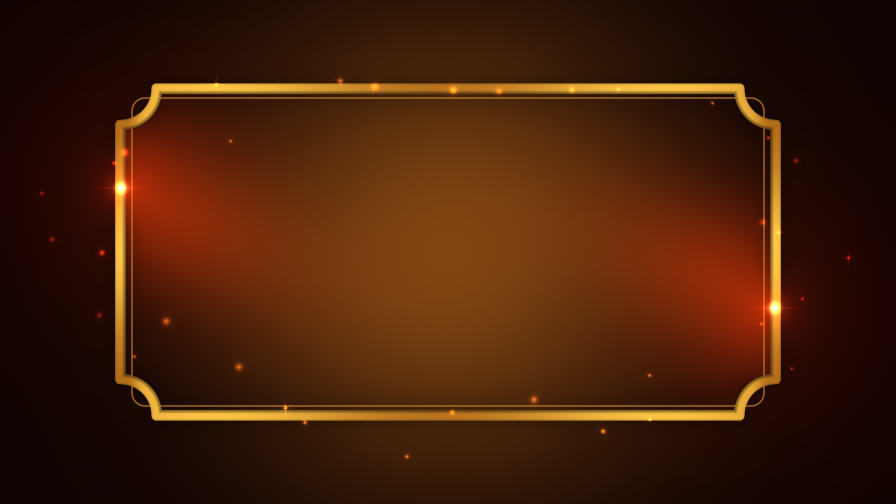
A WebGL 1 fragment shader for this background:

```glsl
precision highp float;
// Gold frame with scooped corners over a warm brown glow, lit by two red flares
// and a ring of drifting sparks. The frame is a distance field with a bevel;
// flares and sparks share one star function. Lengths are in canvas heights.
uniform vec2 u_resolution;

float hash(float n) {
  return fract(sin(n * 127.1) * 43758.5453);
}

// Signed distance to a box with rounded corners
float roundBox(vec2 p, vec2 halfSize, float radius) {
  vec2 q = abs(p) - halfSize + radius;
  return length(max(q, 0.0)) + min(max(q.x, q.y), 0.0) - radius;
}

// Box with a circle cut out of every corner, joined so that offsets are round
float scoopedBox(vec2 p, vec2 halfSize, float radius) {
  vec2 u = vec2(roundBox(p, halfSize, 0.0), radius - length(abs(p) - halfSize));
  return length(max(u, 0.0)) + min(max(u.x, u.y), 0.0);
}

// Thin cross of light fading outwards
float rays(vec2 p) {
  p = abs(p);
  return exp(-p.x * 3.0 - p.y * 26.0) + exp(-p.y * 3.6 - p.x * 26.0);
}

// Eight-pointed star
float star(vec2 p) {
  vec2 diagonal = vec2(p.x * 0.87 + p.y * 0.5, p.y * 0.87 - p.x * 0.5);
  return rays(p) + 0.7 * rays(diagonal * 1.3);
}

vec3 goldAt(vec2 p, float bevel) {
  float across = 0.55 + 0.42 * cos(7.0 * (p.x + 0.47));
  float upright = exp(-p.y * p.y * 40.0);
  float shine = mix(across, upright, smoothstep(0.6, 0.64, abs(p.x)));
  vec3 gold = mix(vec3(0.68, 0.40, 0.09), vec3(0.99, 0.77, 0.27), shine);
  return gold * mix(0.58, 1.0, smoothstep(-0.9, -0.2, bevel))
       * mix(1.0, 0.85, smoothstep(0.5, 1.0, bevel));
}

void main() {
  vec2 p = (gl_FragCoord.xy - 0.5 * u_resolution) / u_resolution.y;
  float pixel = 1.0 / u_resolution.y;
  float frame = scoopedBox(p, vec2(0.650, 0.324), 0.072);
  float inside = smoothstep(0.01, -0.01, frame);

  // Central brown glow
  vec3 color = mix(vec3(0.055, 0.008, 0.004), vec3(0.50, 0.27, 0.07),
                   exp(-dot(p, p) * 5.0));

  // Slanted orange beams entering from both sides, with faint red spill
  for (int i = 0; i < 2; i++) {
    float side = float(i) * 2.0 - 1.0;
    vec2 local = p * side - vec2(-0.648, 0.119 + side * 0.008);
    float along = dot(local, vec2(0.88, -0.47));
    float across = dot(local, vec2(0.47, 0.88));
    float beam = exp(-along * along * 9.0 - across * across * 45.0);
    color += vec3(0.39, 0.10, 0.01) * beam * inside;
    color += vec3(0.09, 0.007, 0.003) * exp(-dot(local, local) * 12.0);
  }

  // Soft shadow around the frame, thin inner line, then the gold bar
  color *= 1.0 - 0.4 * exp(-abs(frame) * 45.0);
  float hairline = abs(roundBox(p, vec2(0.627, 0.3055), 0.026)) - 0.0009;
  color = mix(color, vec3(0.76, 0.50, 0.15),
              0.85 * smoothstep(pixel, -pixel * 0.5, hairline));
  float bar = abs(frame) - 0.0105;
  color = mix(color, goldAt(p, frame / 0.0105),
              smoothstep(pixel * 0.7, -pixel * 0.7, bar));

  // Sparks scattered around a wide ring; a few carry star rays
  for (int i = 0; i < 34; i++) {
    float id = float(i);
    float angle = (id + hash(id + 1.3)) * 6.2832 / 34.0;
    float reach = mix(0.82, 1.12, hash(id + 7.7));
    vec2 spot = vec2(0.76 * cos(angle), 0.37 * sin(angle)) * reach;
    float size = mix(0.0025, 0.0065, pow(hash(id + 4.1), 2.0));
    vec2 local = (p - spot) / size;
    float light = exp(-dot(local, local)) + 0.3 * exp(-length(local) * 0.9);
    if (mod(id, 11.0) < 0.5) light += 0.8 * star((p - spot) / 0.025);
    float outer = smoothstep(0.55, 0.72, abs(spot.x));
    vec3 tint = mix(vec3(0.95, 0.42, 0.10), vec3(0.85, 0.10, 0.04), outer);
    color += tint * light * mix(0.45, 1.0, hash(id + 2.9));
  }

  // Bright flares on the left and right bars
  for (int i = 0; i < 2; i++) {
    float side = float(i) * 2.0 - 1.0;
    vec2 local = p - side * vec2(0.648, -0.119) + vec2(0.0, side * -0.008);
    local = (p * side - vec2(-0.648, 0.119 + side * 0.008)) / 0.045;
    float dist = length(local);
    color += vec3(0.85, 0.16, 0.03) * (0.9 * star(local) + 0.6 * exp(-dist * 1.6));
    color += vec3(1.0, 0.85, 0.55) * 1.3 * exp(-dist * dist * 22.0);
  }

  gl_FragColor = vec4(clamp(color, 0.0, 1.0), 1.0);
}
```
